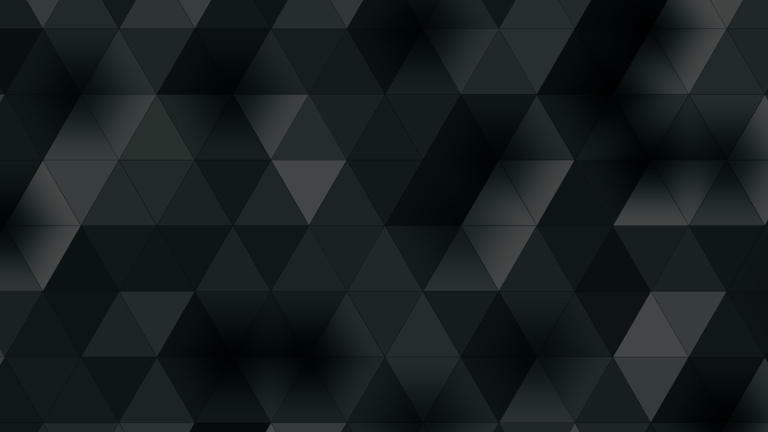
This background is drawn by a Shadertoy shader. Its source:

```glsl
// A dark relief of equilateral triangles: a skewed lattice gives every corner
// a hashed height, each facet is flat shaded by its slope, soft occlusion
// gathers around the few deep corners, and faint seams outline the facets.

const float ROW_HEIGHT = 0.1520;                 // in canvas heights
const float SIDE = 0.1759;
const vec2 LATTICE_ORIGIN = vec2(0.803, 0.6295);
const vec2 LIGHT_DIR = vec2(0.9, -0.43);         // uphill direction that is lit
const float PIT_LEVEL = 0.24;                    // corners below this gather shadow
const float SEAM_WIDTH = 0.0010;
const float SEED = 43.0;
const int SAMPLES = 3;                           // per axis, smooths facet edges
const vec3 SHADOW_COLOR = vec3(0.008, 0.030, 0.029);
const vec3 LIT_COLOR = vec3(0.256, 0.272, 0.270);

// Sine-free hash from lattice position to 0..1
float hash(vec2 p) {
    vec3 q = fract(vec3(p.xyx) * 0.1031);
    q += dot(q, q.yzx + 33.33);
    return fract((q.x + q.y) * q.z);
}

// Canvas position to skewed lattice coordinates
vec2 toLattice(vec2 p) {
    float row = p.y / ROW_HEIGHT;
    return vec2(p.x / SIDE - 0.5 * row, row);
}

// Slope of a facet from its corner heights; facing is 1 for up, -1 for down
vec2 facetSlope(vec3 heights, float facing) {
    float across = heights.y - heights.x;
    float along = heights.z - 0.5 * (heights.x + heights.y);
    return facing * vec2(across, along / 0.8660254);
}

// Darkening that spreads from deep corners by barycentric weight
float occlusion(vec3 heights, vec3 weights) {
    vec3 depth = sqrt(clamp(1.0 - heights / PIT_LEVEL, 0.0, 1.0));
    vec3 shade = 1.0 - 0.92 * depth * smoothstep(0.0, 1.0, weights);
    return shade.x * shade.y * shade.z;
}

// Smooth band of a given half width around distance zero
float band(float dist, float halfWidth, float pixel) {
    return 1.0 - smoothstep(halfWidth - 0.5 * pixel, halfWidth + 0.5 * pixel, dist);
}

// Tone to colour, greenish in the middle and neutral in the light
vec3 toneColor(float tone) {
    float t = (tone - SHADOW_COLOR.g) / (LIT_COLOR.g - SHADOW_COLOR.g);
    vec3 color = mix(SHADOW_COLOR, LIT_COLOR, t);
    color -= vec3(0.014, 0.0, 0.003) * 4.0 * max(t * (1.0 - t), 0.0);
    return max(color, 0.0);
}

// Brightness of the relief at a canvas position
float reliefTone(vec2 p, float pixel) {
    vec2 lattice = toLattice(p - LATTICE_ORIGIN);
    vec2 cell = floor(lattice);
    vec2 f = lattice - cell;

    // Each cell splits into an upward and a downward triangle
    float facing = f.x + f.y < 1.0 ? 1.0 : -1.0;
    vec2 pivot = facing > 0.0 ? cell : cell + 1.0;
    vec2 local = facing > 0.0 ? f : 1.0 - f;
    vec3 weights = vec3(1.0 - local.x - local.y, local);

    // Corner heights
    vec3 heights = vec3(hash(pivot + SEED),
                        hash(pivot + vec2(facing, 0.0) + SEED),
                        hash(pivot + vec2(0.0, facing) + SEED));

    // Flat facet light, facet variation and soft occlusion
    float variation = hash(pivot * 2.0 + facing + 71.0);
    float slope = dot(facetSlope(heights, facing), LIGHT_DIR);
    float tone = 0.132 * exp(1.02 * slope) * mix(0.68, 1.36, variation);
    tone = min(tone, 0.275) * occlusion(heights, weights);

    // Dark seam with a faint bevel beside it
    float edge = min(weights.x, min(weights.y, weights.z)) * ROW_HEIGHT;
    float seam = band(edge, SEAM_WIDTH, pixel);
    float bevel = band(edge, 2.5 * SEAM_WIDTH, pixel) - seam;
    return tone * (1.0 + 0.06 * bevel - mix(0.18, 0.48, variation) * seam);
}

void mainImage(out vec4 fragColor, in vec2 fragCoord) {
    float pixel = 1.0 / iResolution.y;
    float total = 0.0;
    for (int j = 0; j < SAMPLES; j++) {
        for (int i = 0; i < SAMPLES; i++) {
            vec2 offset = (vec2(i, j) + 0.5) / float(SAMPLES) - 0.5;
            total += reliefTone((fragCoord + offset) * pixel, pixel);
        }
    }
    fragColor = vec4(toneColor(total / float(SAMPLES * SAMPLES)), 1.0);
}
```
